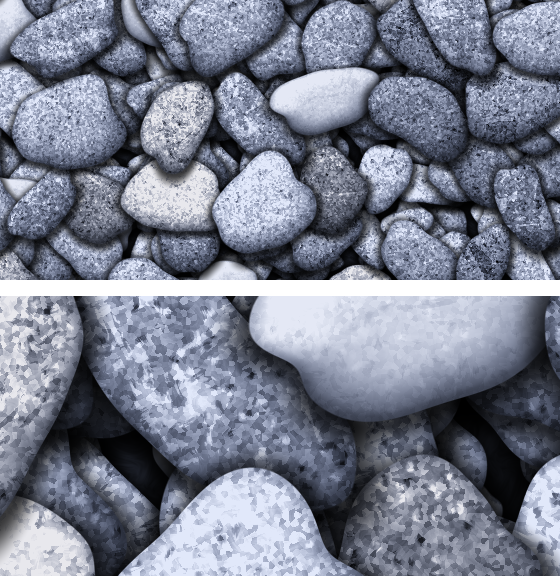
Top, the full canvas; bottom, a detail of the centre.
Give the GLSL for this texture, as a Shadertoy shader.

```glsl
// Beach of overlapping blue-grey pebbles with speckled, mottled faces and dark gaps.

const int LAYERS = 6;
const vec3 LIGHT = vec3(-0.2, 0.6, 0.77);
const vec3 CHALK_TINT = vec3(1.01, 1.0, 0.98);
const vec3 WARM_TINT = vec3(1.03, 1.0, 0.95);

vec3 hash3(vec2 p) {
    vec3 h = fract(p.xyx * vec3(0.1031, 0.1030, 0.0973));
    h += dot(h, h.yxz + 33.33);
    return fract((h.xxy + h.yzz) * h.zyx);
}

mat2 rotation(float a) {
    float c = cos(a), s = sin(a);
    return mat2(c, s, -s, c);
}

// Cellular noise: x = distance to nearest point, y = random value of its cell
vec2 cellular(vec2 p) {
    vec2 cell = floor(p), nearest = vec2(9.0, 0.0);
    for (int j = -1; j <= 1; j++)
    for (int i = -1; i <= 1; i++) {
        vec2 id = cell + vec2(i, j);
        vec3 h = hash3(id);
        float d = length(id + h.xy - p);
        if (d < nearest.x) nearest = vec2(d, h.z);
    }
    return nearest;
}

// Layered, rotated and warped sines, roughly -1 to 1
float mottle(vec2 p) {
    float sum = 0.0, gain = 0.5;
    for (int i = 0; i < 5; i++) {
        p = rotation(1.1) * p * 1.7 + 1.3;
        p += 0.6 * sin(p.yx * 1.3);
        sum += gain * sin(p.x) * cos(p.y);
        gain *= 0.75;
    }
    return sum;
}

// Grey ramp: blue in the shadows, nearly neutral in the highlights
vec3 slate(float v) {
    v = clamp(v, 0.0, 0.91);
    return v * vec3(mix(0.88, 0.98, v), 1.0, mix(1.34, 1.05, v));
}

// Lumpy superellipse: 1 on the outline, 0 at the centre
float pebble(vec2 q, vec2 radii, vec3 seed) {
    vec2 e = q / radii;
    float a = atan(e.y, e.x), n = mix(2.0, 3.4, seed.x);
    float d = pow(dot(pow(abs(e), vec2(n)), vec2(1.0)), 1.0 / n);
    float lumps = 0.06 * sin(2.0 * a + 6.3 * seed.y)
                + 0.08 * sin(3.0 * a + 6.3 * seed.z)
                + 0.03 * sin(5.0 * a + 19.0 * seed.x)
                + 0.012 * sin(9.0 * a + 31.0 * seed.y);
    return d / (1.0 + lumps);
}

// Brightness of the stone's surface: grain, pits, pale flecks, flint patches, veins
float surface(vec2 uv, float tone, float roughness, vec3 seed) {
    float broad = mottle(uv * 13.0);
    float fine = mottle(uv * 55.0 + 5.0);
    vec2 grain = cellular(uv * 150.0);
    vec2 spots = cellular(uv * 62.0 + 0.4 * fine);
    float spot = 1.0 - smoothstep(0.15, 0.45, spots.x);
    float detail = 0.07 * broad + 0.1 * fine + 0.33 * (grain.y - 0.5);
    detail -= 0.26 * spot * step(0.84, spots.y);
    detail += 0.26 * spot * step(spots.y, 0.16);

    float patches = smoothstep(0.1, 0.22, broad + 0.4 * fine - 0.25 * seed.y);
    float flint = step(seed.z, 0.5) * patches;
    detail += flint * (seed.x < 0.55 ? -0.3 : 0.24);

    float vein = abs(uv.x + 0.5 * uv.y + 0.02 * broad - 10.0 * seed.x);
    detail += 0.2 * step(0.7, seed.y) * (1.0 - smoothstep(0.001, 0.006, vein));
    return tone + roughness * detail;
}

// Lays one stone, with its contact shadow, over what lies below
vec3 layStone(vec3 below, vec2 offset, float size, vec2 id, float pixel) {
    vec3 seed = hash3(id + 71.3), kind = hash3(id + 143.7);
    mat2 turn = rotation((seed.y - 0.5) * 2.6);
    vec2 radii = size * vec2(1.0, mix(0.5, 0.86, seed.z)) * mix(0.42, 0.62, kind.x);
    vec2 q = offset * turn;

    float gap = (pebble((offset + vec2(-0.003, 0.009)) * turn, radii, seed) - 1.0) * radii.y;
    if (gap > 0.06) return below;
    vec3 col = below * mix(0.25, 1.0, smoothstep(-0.004, 0.03, gap));

    float d = pebble(q, radii, seed);
    float edge = (d - 1.0) * radii.y;
    if (edge > pixel) return col;

    // Flattened dome with a slightly tilted top
    vec2 outward = normalize(turn * (q / (radii * radii)) + 1e-5);
    vec2 slope = outward * 1.4 * pow(min(d, 1.0), 3.0) + (kind.yz - 0.5) * 0.35;
    float light = max(dot(normalize(vec3(slope, 1.0)), LIGHT), 0.0);
    float shade = (0.37 + 0.73 * light) * (1.0 - 0.22 * smoothstep(0.88, 1.0, d));

    bool chalk = kind.y > 0.965;
    float tone = chalk ? 0.92 : mix(0.53, 0.89, kind.z);
    vec2 uv = q + 10.0 * vec2(seed.x, 0.0);
    float value = surface(uv, tone, chalk ? 0.25 : 1.0, seed) * shade;
    vec3 tint = chalk ? CHALK_TINT : mix(vec3(1.0), WARM_TINT, step(kind.y, 0.07));
    return mix(col, slate(value) * tint, 1.0 - smoothstep(-pixel, pixel, edge));
}

void mainImage(out vec4 fragColor, in vec2 fragCoord) {
    vec2 p = fragCoord / iResolution.y;
    float pixel = 0.7 / iResolution.y;
    vec3 col = slate(0.12 + 0.06 * mottle(p * 40.0));

    // Small stones at the bottom, larger and sparser ones on top
    for (int k = 0; k < LAYERS; k++) {
        float level = float(k), size = 0.14 + 0.04 * level;
        vec2 grid = p / size + level * 0.37;
        for (int j = -1; j <= 1; j++)
        for (int i = -1; i <= 1; i++) {
            vec2 cell = floor(grid) + vec2(i, j), id = cell + 37.0 * level;
            vec3 h = hash3(id);
            if (h.z > 0.95 - 0.09 * level) continue;
            vec2 centre = cell + 0.5 + 0.5 * (h.xy - 0.5);
            col = layStone(col, (grid - centre) * size, size, id, pixel);
        }
    }
    fragColor = vec4(col, 1.0);
}
```
